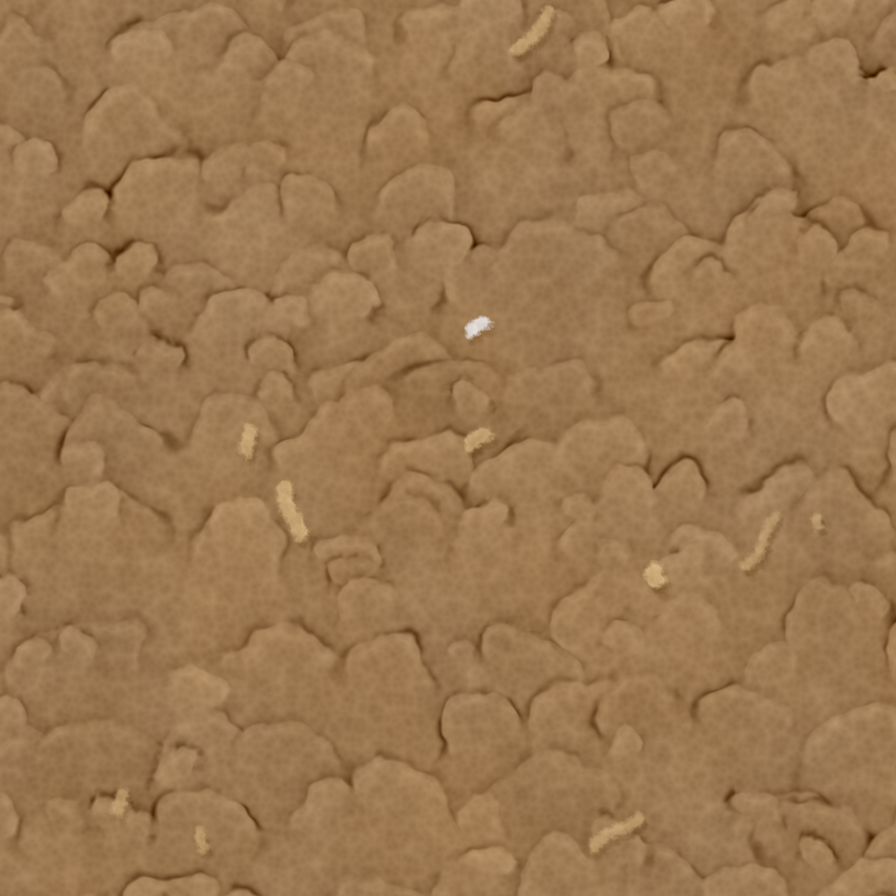
Write a Shadertoy shader that draws this texture.

```glsl
const vec3 CLAY = vec3(0.622, 0.482, 0.328);
const vec3 STRAW = vec3(0.83, 0.70, 0.50);
const vec3 CHALK = vec3(0.88, 0.86, 0.85);

vec2 hash2(vec2 p) {
    vec2 k = vec2(dot(p, vec2(127.1, 311.7)), dot(p, vec2(269.5, 183.3)));
    return fract(sin(k) * 43758.55);
}

// Irregular waves, roughly -1 to 1
float waves(vec2 p) {
    float sum = 0.0, gain = 0.5;
    for (int i = 0; i < 4; i++) {
        sum += gain * sin(p.x + 1.7 * sin(p.y * 0.8)) * cos(p.y + 1.3 * sin(p.x * 0.7));
        p = mat2(1.2, 1.4, -1.4, 1.2) * p + 2.3;
        gain *= 0.65;
    }
    return sum;
}

// Distance to the nearest scattered point
float cellular(vec2 p) {
    vec2 cell = floor(p);
    float nearest = 2.0;
    for (int j = -1; j <= 1; j++)
    for (int i = -1; i <= 1; i++) {
        vec2 id = cell + vec2(i, j);
        nearest = min(nearest, length(id + hash2(id) - p));
    }
    return nearest;
}

// Overlapping clods, painted from the top row down, each shading the one behind
float paintClods(float tone, vec2 p, float scale, float presence, float seed) {
    vec2 q = p * scale;
    q += 0.13 * vec2(waves(q * 2.1 + seed), waves(q * 2.3 + seed + 9.0));
    vec2 cell = floor(q);
    float patchy = smoothstep(-0.35, 0.55, waves(q * 2.6 + seed + 4.0));
    for (int j = 2; j >= -2; j--)
    for (int i = -2; i <= 2; i++) {
        vec2 id = cell + vec2(i, j);
        vec2 place = hash2(id + seed);
        vec2 kind = hash2(id + seed + 57.0);
        vec2 look = hash2(id + seed + 113.0);
        if (kind.x > presence) continue;

        vec2 r = q - id - 0.5 - 0.8 * (place - 0.5);
        float angle = atan(r.y, r.x);
        float radius = mix(0.45, 0.82, kind.y);
        radius *= 1.0 + 0.09 * sin(3.0 * angle + 6.3 * place.x)
                      + 0.05 * sin(5.0 * angle + 6.3 * place.y);
        float d = (length(r * vec2(1.1, 0.92)) - radius) / scale;
        float facing = (r.y + (look.y - 0.5) * r.x) / (length(r) + 0.01);
        float up = smoothstep(-0.3, 0.75, facing);

        float gap = max(d, 0.0);
        float strength = mix(0.05, 0.33, look.x * look.x);
        float crack = strength * patchy * exp(-pow(gap / 0.0055, 2.0));
        float shadow = up * (crack + 0.035 * exp(-gap / 0.014));
        float rim = 0.045 * up * exp(-abs(d + 0.009) / 0.008);
        float body = 0.045 * (place.x - 0.5) + rim;
        float cover = smoothstep(0.002, -mix(0.035, 0.0035, up), d);
        tone = mix(tone - shadow, body, cover);
    }
    return tone;
}

// Short ragged stroke; returns its coverage
float fleck(vec2 p, float angle, float halfLength, float halfWidth) {
    vec2 axis = vec2(cos(angle), sin(angle));
    vec2 local = vec2(dot(p, axis), dot(p, vec2(-axis.y, axis.x)));
    local.y += 0.004 * sin(local.x * 75.0 + angle * 9.0);
    local.x -= clamp(local.x, -halfLength, halfLength);
    float ragged = 0.003 * waves(p * 260.0 + angle);
    return smoothstep(0.003, -0.004, length(local) - halfWidth + ragged);
}

void mainImage(out vec4 fragColor, in vec2 fragCoord) {
    vec2 p = fragCoord / iResolution.y;

    // Large clods with smaller crumbs on top
    float tone = paintClods(0.0, p, 10.0, 0.92, 3.0);
    tone = paintClods(tone, p, 18.0, 0.24, 31.0);

    // Earth grain
    tone += 0.014 * waves(p * 13.0) + 0.016 * waves(p * 85.0);
    tone += 0.05 * (cellular(p * 48.0) - 0.46);
    tone += 0.05 * (cellular(p * 105.0 + 7.0) - 0.46);
    vec3 color = CLAY + tone * vec3(1.0, 0.99, 0.93);
    color += 0.008 * waves(p * 9.0 + 5.0) * vec3(1.0, 0.0, -1.0);

    // Straw flecks, with one chalky chip
    for (int i = 0; i < 11; i++) {
        vec2 place = hash2(vec2(i, 17.0));
        vec2 size = hash2(vec2(i, 41.0));
        float angle = mix(0.5, 2.3, hash2(vec2(i, 73.0)).x);
        bool chip = i == 0;
        float halfLength = chip ? 0.008 : mix(0.004, 0.032, size.x * size.x);
        float halfWidth = chip ? 0.008 : mix(0.005, 0.011, size.y);
        float cover = fleck(p - place, angle, halfLength, halfWidth);
        float shade = fleck(p - place - vec2(0.004, -0.007), angle, halfLength, halfWidth);
        color -= 0.07 * shade;
        vec3 tint = (chip ? CHALK : STRAW) + 0.06 * waves(p * 160.0);
        color = mix(color, tint, cover * (chip ? 0.95 : mix(0.45, 0.9, size.y)));
    }
    fragColor = vec4(clamp(color, 0.0, 1.0), 1.0);
}
```
